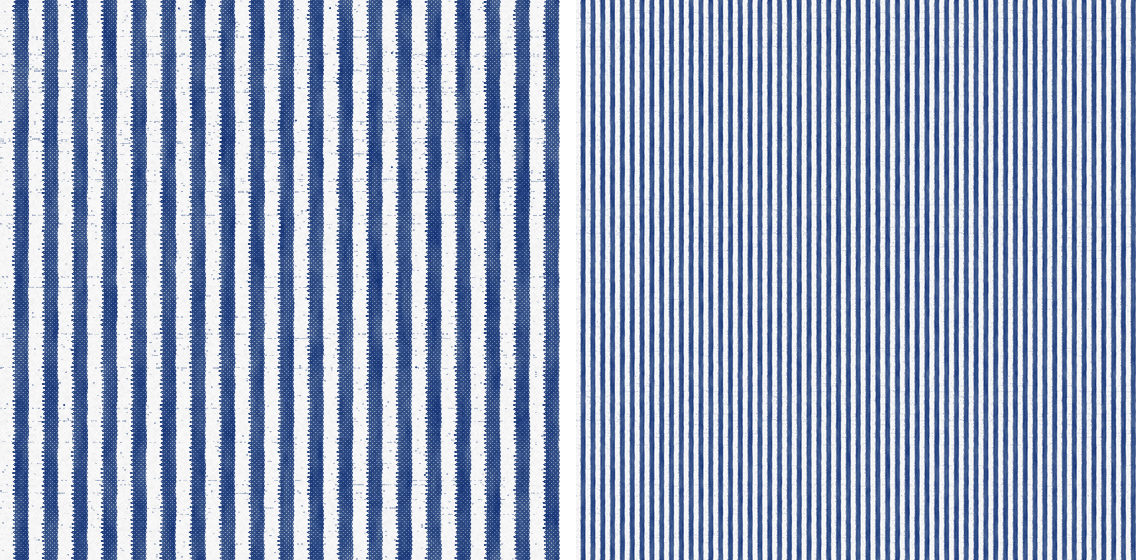
Left: one tile. Right: repeated 3 by 3.
Write a three.js fragment shader that draws this texture.

```glsl
// Woven ticking cloth: upright blue stripes on white cotton, toothed on the left.
// A checker of sine waves gives the weave; wrapped noise fades the dyed threads
// and scatters broken weft dashes and dark flecks over the white ground.
#define STRIPES 19.0
#define THREADS 266.0      // warp threads across, even so the weave wraps
#define ROWS 264.0         // weft rows down, even
#define LEFT_EDGE 0.515    // stripe limits inside one repeat
#define RIGHT_EDGE 0.958
#define TOOTH 0.085        // reach of the teeth past the left edge
#define EDGE_SOFT 0.025
#define WEAR 0.62          // overall fading of the dye
#define SLUB_ROWS 0.14     // share of weft rows with visible dashes

varying vec2 vUv;

const float PI = 3.14159;
const vec3 WHITE = vec3(0.985, 0.985, 0.985);
const vec3 DEEP_BLUE = vec3(0.07, 0.19, 0.46);
const vec3 FADED_BLUE = vec3(0.25, 0.36, 0.56);
const vec3 PALE_DOT = vec3(0.70, 0.74, 0.79);
const vec3 DASH_BLUE = vec3(0.50, 0.57, 0.70);

float hash(vec2 p) {
  vec3 q = fract(vec3(p.xyx) * 0.1031);
  q += dot(q, q.yzx + 33.33);
  return fract((q.x + q.y) * q.z);
}

// Value noise that repeats after `cells` cells over the canvas
float wrapNoise(vec2 uv, vec2 cells, float seed) {
  vec2 p = uv * cells;
  vec2 i = floor(p);
  vec2 f = fract(p);
  f = f * f * (3.0 - 2.0 * f);
  vec2 a = mod(i, cells) + seed;
  vec2 b = mod(i + 1.0, cells) + seed;
  return mix(mix(hash(a), hash(vec2(b.x, a.y)), f.x),
             mix(hash(vec2(a.x, b.y)), hash(b), f.x), f.y);
}

// Stripe coverage, with a toothed left side and a nearly straight right side
float stripeMask(vec2 uv) {
  float x = fract(uv.x * STRIPES + 0.25) - 0.25;
  x += step(x, 0.0);
  float stripe = mod(floor(uv.x * STRIPES + 0.25), STRIPES);
  float pairY = uv.y * ROWS * 0.5;
  float pairId = mod(floor(pairY), ROWS * 0.5);
  float reach = TOOTH * (0.55 + 0.65 * hash(vec2(stripe + 7.0, pairId)));
  float tooth = 1.0 - smoothstep(0.14, 0.36, abs(fract(pairY) - 0.5));
  float wobble = 0.035 * (wrapNoise(uv, vec2(STRIPES, 48.0), 11.0) - 0.5);
  float left = LEFT_EDGE + wobble - reach * tooth;
  float right = RIGHT_EDGE + wobble + 0.02 * tooth;
  return smoothstep(left - EDGE_SOFT, left + EDGE_SOFT, x)
       * (1.0 - smoothstep(right - EDGE_SOFT, right + EDGE_SOFT, x));
}

// Fading of the dye: broad blotches and long streaks along single threads
float dyeWear(vec2 uv) {
  float blotch = wrapNoise(uv, vec2(38.0, 15.0), 23.0);
  float cloud = wrapNoise(uv, vec2(19.0, 40.0), 41.0);
  float streak = wrapNoise(uv, vec2(THREADS * 0.5, 22.0), 57.0);
  return clamp(WEAR * (0.75 * blotch + 0.4 * cloud + 0.65 * streak), 0.0, 1.0);
}

// Broken weft dashes: sparse everywhere, dense along patches of slub rows
float weftDashes(vec2 uv) {
  vec2 p = uv * vec2(THREADS, ROWS);
  vec2 id = mod(floor(p), vec2(THREADS, ROWS));
  vec2 f = fract(p) - 0.5;
  float slub = step(1.0 - SLUB_ROWS, hash(vec2(id.y, 91.0)));
  float patchy = smoothstep(0.35, 0.75, wrapNoise(uv, vec2(14.0, ROWS), 67.0));
  float chance = 0.025 + 0.5 * slub * patchy;
  float present = step(hash(id + 131.0), chance);
  float shape = 1.0 - smoothstep(0.3, 0.6, length(f * vec2(0.8, 1.15)));
  return present * shape * (0.3 + 0.7 * hash(id + 211.0));
}

// Rare round flecks of stray dyed fibre
float flecks(vec2 uv) {
  vec2 p = uv * 48.0;
  vec2 id = mod(floor(p), 48.0);
  vec2 centre = 0.25 + 0.5 * vec2(hash(id + 307.0), hash(id + 353.0));
  float present = step(0.988, hash(id + 401.0));
  return present * (1.0 - smoothstep(0.04, 0.13, length(fract(p) - centre)));
}

void main() {
  vec2 uv = vUv;

  // Plain weave: peaks sit on every other crossing of warp and weft
  float weave = cos(PI * uv.x * THREADS) * cos(PI * uv.y * ROWS);
  float grain = wrapNoise(uv, vec2(THREADS, ROWS), 5.0);

  // White ground
  vec3 ground = WHITE - 0.022 * (0.5 - 0.5 * weave) - 0.035 * grain * grain;
  ground = mix(ground, DASH_BLUE, 0.75 * weftDashes(uv));
  ground = mix(ground, DEEP_BLUE, 0.85 * flecks(uv));

  // Dyed stripe with white weft showing through as dots
  float wear = dyeWear(uv);
  vec3 dye = mix(DEEP_BLUE, FADED_BLUE, wear) + 0.07 * (grain - 0.5);
  float dots = smoothstep(0.55 - 0.45 * wear, 1.05, weave);
  dye = mix(dye, PALE_DOT, dots * (0.35 + 0.6 * wear));

  gl_FragColor = vec4(mix(ground, dye, stripeMask(uv)), 1.0);
}
```
